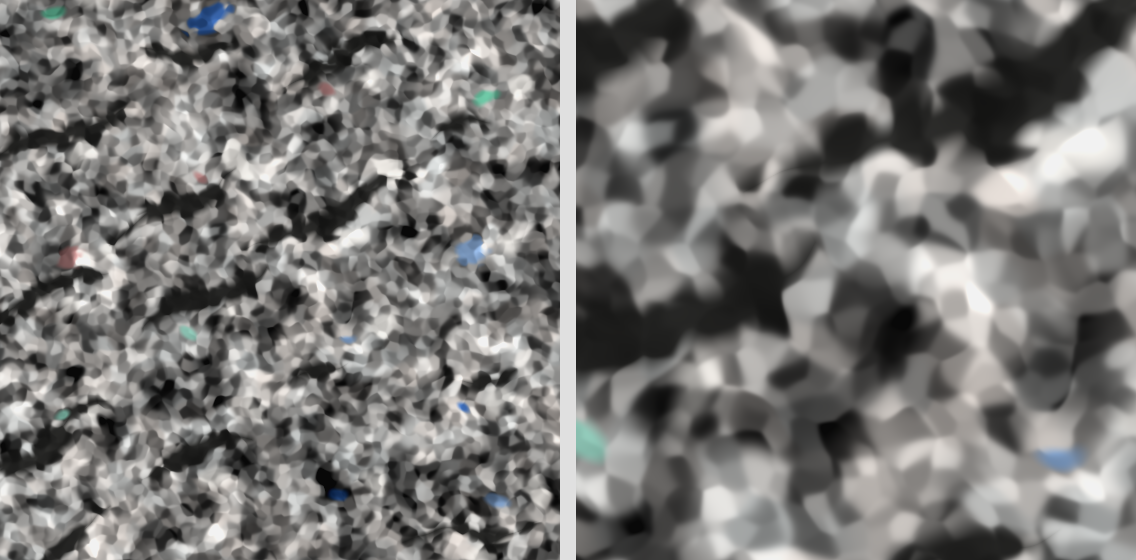
Left: the whole. Right: its middle third, enlarged.
A Shadertoy shader for this texture:

```glsl
// Shredded pale flakes packed in a heap, with dark crevices and a few coloured chips.
// Soft cellular noise at three sizes gives the grains; crevices and chips are
// ragged distance shapes scattered along a low-discrepancy sequence.

const vec3 CREVICE_COLOR = vec3(0.12, 0.12, 0.115);
const vec3 PALE_COLOR = vec3(0.86, 0.85, 0.83);
const vec3 COOL_TINT = vec3(0.98, 1.0, 1.0);
const vec3 WARM_TINT = vec3(1.03, 0.99, 0.96);
const int CREVICE_COUNT = 14;
const int PALE_COUNT = 20;
const int CHIP_COUNT = 13;

vec2 hash2(vec2 p) {
    vec3 q = fract(p.xyx * vec3(0.1031, 0.1030, 0.0973));
    q += dot(q, q.yzx + 33.33);
    return fract((q.xx + q.yz) * q.zy);
}

// Rotates a vector into a frame turned by the given angle.
vec2 toFrame(vec2 v, float angle) {
    float c = cos(angle), s = sin(angle);
    return vec2(c * v.x + s * v.y, c * v.y - s * v.x);
}

// Evenly spread scatter position for an index.
vec2 scatter(float index, vec2 offset) {
    return fract(offset + index * vec2(0.7549, 0.5698));
}

// Layered sines that bend straight cell borders.
vec2 warp(vec2 p) {
    vec2 bend = sin(p.yx * 47.0 + vec2(1.0, 4.0)) * 0.004;
    return p + bend + sin((p.yx + bend) * 113.0 + p * 61.0) * 0.0015;
}

// Soft cellular noise with stretched cells: x is tone, y is tint.
vec2 grains(vec2 p, float sharpness, float seed) {
    vec2 cell = floor(p);
    vec2 sum = vec2(0.0);
    float total = 0.0;
    for (int y = -2; y <= 2; y++) {
        for (int x = -2; x <= 2; x++) {
            vec2 id = cell + vec2(x, y);
            vec2 jitter = hash2(id + seed);
            vec2 look = hash2(id + seed + 71.7);
            vec2 d = toFrame(p - id - 0.1 - 0.8 * jitter, look.y * 6.283);
            d *= vec2(0.85, 1.18);
            float weight = exp(-sharpness * dot(d, d));
            sum += weight * look;
            total += weight;
        }
    }
    return sum / max(total, 1e-6);
}

// Signed distance to the nearest of the thin, bent, tapering cracks.
float creviceDistance(vec2 p) {
    float nearest = 1.0;
    for (int i = 0; i < CREVICE_COUNT; i++) {
        float n = float(i);
        vec2 shape = hash2(vec2(n, 17.0));
        vec2 q = toFrame(p - scatter(n, vec2(0.31, 0.63)), mix(-0.2, 0.6, shape.x));
        float halfLength = mix(0.04, 0.17, shape.y);
        q.y += 0.012 * sin(q.x * 27.0 + n * 2.1);
        float along = min(abs(q.x) / halfLength, 1.0);
        float thickness = mix(0.012, 0.021, shape.y) * (1.0 - along * along);
        float d = length(vec2(max(abs(q.x) - halfLength, 0.0), q.y)) - thickness;
        nearest = min(nearest, d);
    }
    return nearest;
}

// Coverage of one oval flake with a roughened rim and a soft edge.
float flakeMask(vec2 p, float radius, float angle, float roughness, float edge) {
    vec2 q = toFrame(p, angle) * vec2(0.8, 1.3);
    float d = length(q) - radius * (1.0 - roughness);
    return 1.0 - smoothstep(-edge, edge, d);
}

vec3 chipColor(float pick) {
    vec3 palette[5] = vec3[5](
        vec3(0.12, 0.33, 0.66), vec3(0.49, 0.74, 0.67), vec3(0.42, 0.56, 0.74),
        vec3(0.60, 0.40, 0.40), vec3(0.30, 0.68, 0.54));
    return palette[int(min(pick * 5.0, 4.0))];
}

void mainImage(out vec4 fragColor, in vec2 fragCoord) {
    vec2 uv = fragCoord / iResolution.y;
    vec2 p = warp(uv);

    // Grain tones, from broad clumps to fine crumbs
    vec2 clump = grains(p * 15.0, 8.0, 5.0) - 0.5;
    vec2 grain = grains(p * 35.0, 9.0, 23.0) - 0.5;
    vec2 crumb = grains(p * 62.0, 6.5, 51.0) - 0.5;
    float tone = 0.50 + 0.26 * clump.x + 0.53 * grain.x + 0.46 * crumb.x;
    float rough = grain.x + crumb.x;
    vec3 tint = mix(COOL_TINT, WARM_TINT, 0.5 + 0.6 * grain.y + 0.4 * clump.y);
    vec3 color = tone * tint;

    // Larger pale flakes
    for (int i = 0; i < PALE_COUNT; i++) {
        float n = float(i);
        vec2 shape = hash2(vec2(n, 91.0));
        float mask = flakeMask(p - scatter(n, vec2(0.12, 0.44)),
            mix(0.014, 0.028, shape.x), shape.y * 3.14, -0.6 * rough, 0.010);
        color = mix(color, PALE_COLOR * (0.65 + 0.6 * tone), 0.7 * mask);
    }

    // Crevices with edges broken up by the grains
    float gap = creviceDistance(p) + 0.017 * rough;
    float dark = 1.0 - smoothstep(-0.009, 0.010, gap);
    color = mix(color, CREVICE_COLOR * (0.6 + 0.8 * tone), 0.95 * dark);

    // Sparse coloured chips, mostly small
    for (int i = 0; i < CHIP_COUNT; i++) {
        float n = float(i);
        vec2 shape = hash2(vec2(n, 143.0));
        float radius = mix(0.010, 0.030, pow(shape.x, 5.0));
        float mask = flakeMask(p - scatter(n, vec2(0.83, 0.27)),
            radius, mix(-0.8, 0.8, shape.y), 0.6 * rough, 0.006);
        vec3 chip = chipColor(fract(n * 0.618)) * (0.6 + 0.75 * tone);
        color = mix(color, chip, 0.8 * mask);
    }

    fragColor = vec4(clamp(color, 0.03, 0.95), 1.0);
}
```
